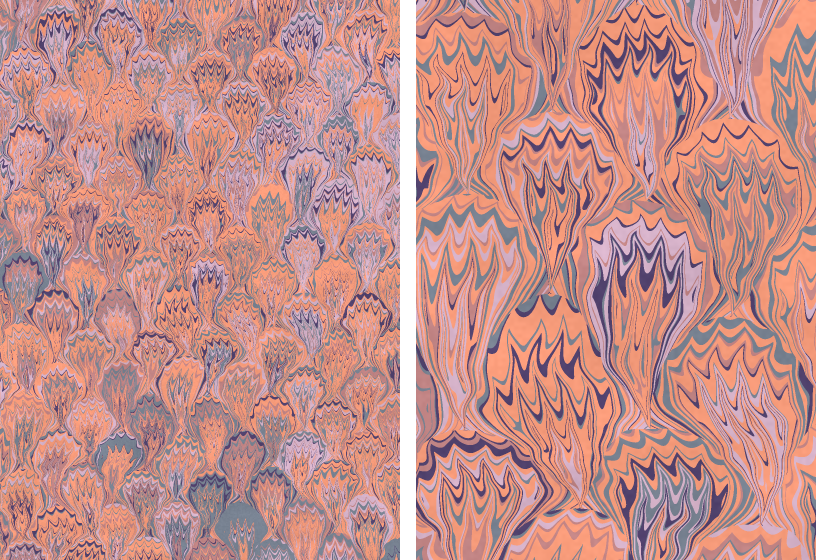
Left: the whole. Right: its middle third, enlarged.
A WebGL 1 fragment shader for this pattern:

```glsl
precision highp float;
// Bouquet-combed marbled paper: staggered rows of overlapping fans.
// Each fan is a field of ink bands, notched by comb teeth and swept along
// its edges into a stem; hashes and smooth noise choose the inks.
uniform vec2 u_resolution;

float hash(vec2 p) {
  vec3 q = fract(p.xyx * 0.1031);
  q += dot(q, q.yzx + 33.33);
  return fract((q.x + q.y) * q.z);
}

float noise(vec2 p) {
  vec2 i = floor(p), f = fract(p);
  f = f * f * (3.0 - 2.0 * f);
  return mix(mix(hash(i), hash(i + vec2(1, 0)), f.x),
             mix(hash(i + vec2(0, 1)), hash(i + vec2(1, 1)), f.x), f.y);
}

vec3 ink(float k) {
  vec3 lilac = vec3(0.84, 0.70, 0.79), orange = vec3(0.97, 0.61, 0.48);
  vec3 rose = vec3(0.76, 0.52, 0.52), slate = vec3(0.47, 0.51, 0.57);
  vec3 violet = vec3(0.32, 0.26, 0.43);
  if (k < 0.22) return lilac;
  if (k < 0.54) return orange;
  if (k < 0.66) return rose;
  if (k < 0.88) return slate;
  return violet;
}

// Signed horizontal offset from the nearest fan axis in a row.
float axisOffset(float x, float row) {
  return fract(x - 0.5 * mod(row, 2.0) + 0.5) - 0.5;
}

// Height of the arched top edge of a row of fans.
float arch(float x, float row) {
  return row - pow(abs(2.0 * axisOffset(x, row)), 2.4);
}

vec3 marble(vec2 uv) {
  // 6.4 fans across, 16 staggered rows, drawn by an unsteady hand
  vec2 p = uv * vec2(6.4, 16.0) + vec2(0.1, 0.3);
  p += vec2(0.22, 0.5) * (vec2(noise(p * 0.8), noise(p * 0.7 + 41.0)) - 0.5);
  p += 0.06 * (vec2(noise(p * 5.0 + 7.0), noise(p * 4.0 + 19.0)) - 0.5);

  // Lower rows lie over the ones above
  float row = ceil(p.y);
  if (arch(p.x, row) < p.y) row += 1.0;
  float dx = axisOffset(p.x, row);
  vec2 fan = vec2(floor(p.x - dx + 0.25) + 20.0, row + 20.0);
  float below = arch(p.x, row) - p.y;
  float above = p.y - arch(p.x, row - 1.0);
  float depth = row - p.y;

  // Comb teeth: pointed upward, rounded below, converging on the stem
  float column = dx * (7.5 + 2.2 * depth * depth) + hash(fan) * 0.6;
  float tooth = abs(2.0 * fract(column) - 1.0);
  float reach = mix(0.12, 0.42, smoothstep(0.0, 0.7, below));
  reach *= smoothstep(0.02, 0.45, above);
  float field = below + reach * tooth * tooth;

  // Leaf-like sweep beside the stem
  field -= 0.95 * exp(-4.5 * above);
  field += 0.12 * noise(vec2(dx * 6.0, depth * 2.5) + fan * 3.7);

  // Broad bands of the local ink, parted by thinner stray inks
  float band = field * 5.2 + 3.0 * hash(fan + 5.0);
  float index = floor(band);
  float group = floor(index / 3.0);
  float zone = 0.75 * noise(fan * vec2(0.55, 0.3) + 3.0);
  zone += 0.42 * hash(fan + 11.0 * group) - 0.1 + 0.14 * (0.5 - uv.y);
  float stray = hash(fan * 1.7 + index * 3.1);
  float width = 0.35 + 0.3 * hash(fan + index * 7.3);
  float phase = fract(band);
  vec3 color = ink(zone);
  if (phase < width) color = ink(stray);
  // Fine vein along the band's edge
  if (abs(phase - width) < 0.08) color = ink(hash(fan + index * 1.9) * 0.5 + 0.5);
  // Uneven ink density
  return color * (0.95 + 0.09 * noise(p * 3.0 + 60.0));
}

void main() {
  // Average a 3 by 3 grid within each pixel to smooth the edges
  vec3 sum = vec3(0.0);
  for (int j = 0; j < 3; j++) {
    for (int i = 0; i < 3; i++) {
      vec2 offset = (vec2(float(i), float(j)) - 1.0) / 3.0;
      sum += marble((gl_FragCoord.xy + offset) / u_resolution);
    }
  }
  // Faint paper grain
  float grain = noise(gl_FragCoord.xy / u_resolution * vec2(300.0, 420.0));
  gl_FragColor = vec4(sum / 9.0 + 0.03 * (grain - 0.5), 1.0);
}
```
